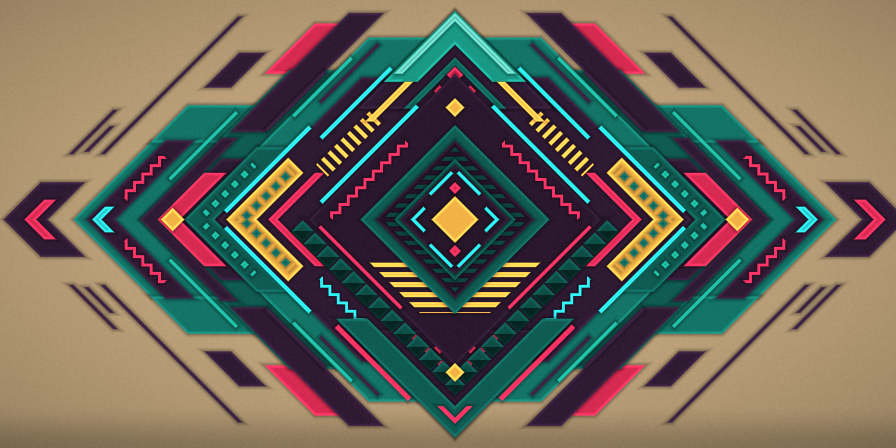
A Shadertoy shader for this background:

```glsl
// Mirrored neon-tribal mosaic of nested diamonds, chevrons and bars on warm tan.
#define HEIGHT 3.84
#define CENTER vec2(1.0156, 0.510)
#define SHADOW 0.28
#define BEVEL 0.30
#define GRAIN 0.02
#define PURPLE vec3(0.19, 0.105, 0.205)
#define GREEN vec3(0.06, 0.37, 0.335)
#define TEAL vec3(0.10, 0.62, 0.54)
#define CYAN vec3(0.15, 0.78, 0.78)
#define RED vec3(0.87, 0.17, 0.33)
#define GOLD vec3(0.98, 0.72, 0.28)

vec3 col;   // colour built up layer by layer
vec2 q;     // folded position: distances from both mirror axes
float s, t; // diamond radius, and position along a diamond side
float aa;   // edge softness

float hash(vec2 p) { return fract(sin(dot(p, vec2(127.1, 311.7))) * 43758.5453); }

// Fill a shape with a soft outer shadow and a bright rim
void paint(float d, vec3 c) {
    float near = 1.0 - smoothstep(0.0, 0.05, d);
    col *= 1.0 - SHADOW * near * near;
    c *= 1.0 + BEVEL * (smoothstep(-0.03, -0.008, d) - 0.1);
    col = mix(col, c, 1.0 - smoothstep(-aa, aa, d));
}
float span(float v, float a, float b) { return max(a - v, v - b); }

// Diagonal strip with level ends
float band(float s0, float s1, float y0, float y1) {
    return max(span(s, s0, s1) * 0.7071, span(q.y, y0, y1));
}
// Diagonal strip with square ends
float bar(float s0, float s1, float t0, float t1) {
    return max(span(s, s0, s1), span(t, t0, t1)) * 0.7071;
}
float diamond(float r) { return (s - r) * 0.7071; }
float zigzag(float s0, float t0, float t1) {
    float wave = abs(fract(t * 7.0) - 0.5) * 0.14 - 0.035;
    return max((abs(s - s0 - wave) - 0.024) * 0.6, span(t, t0, t1) * 0.7071);
}
float gem(vec2 c, float r) { return (abs(q.x - c.x) + abs(q.y - c.y) - r) * 0.7071; }

void mainImage(out vec4 fragColor, in vec2 fragCoord) {
    vec2 uv = fragCoord / iResolution.xy;
    vec2 p = (fragCoord / iResolution.y - CENTER) * HEIGHT;
    q = abs(p);
    s = q.x + q.y;
    t = q.x - q.y;
    aa = 0.8 * HEIGHT / iResolution.y;
    float lower = p.y, upper = -p.y; // cuts that keep one half
    bool top = p.y > 0.0;

    // Backdrop with vignette and a soft floor
    col = vec3(0.76, 0.65, 0.49) * (1.03 - 0.5 * dot(uv - 0.5, uv - 0.5));
    col *= 1.0 - 0.2 * (1.0 - smoothstep(0.0, 0.10, uv.y));

    // Detached slivers and side arrows
    paint(band(3.56, 3.60, 0.56, 1.74), PURPLE);
    paint(band(3.83, 3.87, 0.56, 0.94), PURPLE);
    paint(band(3.72, 3.76, 0.58, 0.80), PURPLE);
    paint(band(3.05, 3.28, 1.13, 1.43), PURPLE);
    paint(band(3.49, 3.87, -1.0, 0.32), PURPLE);
    paint(band(3.59, 3.69, -1.0, 0.17), RED);

    // Stepped outer wings
    vec3 bright = mix(GREEN, TEAL, 0.4);
    paint(band(2.64, 2.88, 1.25, 1.68), RED);
    paint(band(1.0, 3.27, -1.0, 0.67), bright);
    paint(band(2.66, 3.27, 0.66, 0.98), bright);
    paint(band(1.0, 2.70, -1.0, 1.28), GREEN);
    paint(band(1.70, 2.30, 0.4, 1.56), bright);
    paint(band(2.38, 2.68, 0.75, 1.77), PURPLE);
    paint(band(2.91, 3.16, -1.0, 0.68), PURPLE);
    paint(zigzag(3.03, 1.95, 2.65), RED);
    paint(band(3.03, 3.11, -1.0, 0.11), CYAN);
    paint(band(2.56, 2.70, -1.0, 0.70), PURPLE);
    for (int i = 0; i < 3; i++) {
        float k = float(i);
        paint(bar(2.14 + 0.11 * k, 2.18 + 0.11 * k, -0.85 + 0.35 * k, 0.15 + 0.35 * k),
              i == 1 ? TEAL : PURPLE);
    }
    paint(bar(2.77, 2.81, 0.95, 2.1), TEAL);

    // Red chevrons with gold gems
    paint(band(2.02, 2.52, -1.0, 0.52), PURPLE);
    paint(band(2.06, 2.32, -1.0, 0.62), GREEN);
    paint(band(2.36, 2.55, -1.0, 0.40), RED);
    paint(gem(vec2(2.42, 0.0), 0.10), GOLD);
    float cell = (fract(t * 6.0) - 0.5) / 6.0;
    paint(max(max(abs(s - 2.19), abs(cell)) - 0.035, span(t, 1.25, 2.1)) * 0.7071, TEAL);

    // Broad purple diamond and its diagonal trims
    paint(band(0.0, 2.02, -1.0, 1.22), PURPLE);
    paint(bar(2.01, 2.06, 0.45, 1.9), CYAN);
    paint(max(bar(1.82, 1.87, -0.75, 0.45), upper), CYAN);
    paint(max(bar(1.90, 1.96, -1.15, 0.1), lower), RED);
    paint(bar(1.70, 1.96, 0.90, 3.0), GOLD);
    paint(max(max(abs(s - 1.82), abs(cell)) - 0.04, 0.98 - t) * 0.7071, GREEN);
    paint(band(1.52, 1.60, -1.0, 0.40), RED);

    // Gold comb above, cyan zigzag below
    float tooth = (abs(fract(t * 9.0) - 0.5) - 0.22) / 9.0;
    paint(max(max(tooth * 0.7071, bar(1.46, 1.66, -0.22, 0.72)), upper), GOLD);
    paint(max(zigzag(1.68, -0.2, 0.65), lower), CYAN);

    // Central tall diamond: bright upper tip, deep green lower edge
    paint(band(0.0, top ? 1.78 : 1.87, 0.95, 1.90), PURPLE);
    paint(max(band(1.50, 1.79, 1.18, 1.90), upper), TEAL);
    paint(max(band(1.70, 1.77, 1.25, 1.90), upper), mix(TEAL, vec3(1.0), 0.3));
    paint(max(band(1.60, 1.87, 0.85, 1.90), lower), GREEN);
    paint(max(band(1.70, 1.75, 1.60, 1.90), lower), RED);
    paint(band(1.32, 1.39, 0.95, 1.50), top ? GREEN : RED);
    paint(max(band(1.54, 1.61, 0.84, 1.18), upper), GOLD);
    paint(gem(vec2(0.0, top ? 1.24 : 0.98), 0.07), RED);
    paint(gem(vec2(0.13, 1.10), 0.05), RED);

    // Row of faceted pyramids on the lower sides
    vec2 tile = vec2(s - 1.41, (fract(t / 0.22) - 0.5) * 0.22);
    vec3 facet = GREEN * (tile.x > tile.y ? 0.4 : 0.85);
    paint(max(max(max(abs(tile.x), abs(tile.y)) - 0.10, lower), t - 1.3) * 0.7071, facet);

    // Inner diamond: trims, zigzag and gold steps
    paint(diamond(1.25), PURPLE * 0.9);
    paint(max(bar(1.27, 1.32, -0.65, 1.0), upper), CYAN);
    paint(max(bar(1.20, 1.24, -0.3, 1.1), lower), RED);
    paint(max(zigzag(1.08, -0.25, 1.05), upper), RED);
    float rung = (abs(fract((q.y - 0.36) / 0.086) - 0.3) - 0.25) * 0.086;
    paint(max(max(rung, band(0.70, 1.10, 0.37, 0.80)), lower), GOLD);

    // Nested green frames with shaded slats and cyan brackets
    paint(diamond(0.81), GREEN);
    paint(diamond(0.68), PURPLE * 0.85);
    float slat = (abs(fract(p.y / 0.08) - 0.5) - 0.22) * 0.08;
    paint(max(slat, diamond(0.62)), GREEN * 0.6);
    paint(diamond(0.52), GREEN * 0.9);
    paint(diamond(0.47), PURPLE * 0.85);
    paint(bar(0.41, 0.45, -0.38, 0.0), CYAN);
    paint(bar(0.34, 0.38, 0.16, 3.0), CYAN);

    // Gems on the central axis
    paint(gem(vec2(0.0), 0.20), GOLD);
    paint(gem(vec2(0.0, 0.27), 0.05), RED);
    paint(gem(vec2(0.0, top ? 0.96 : 1.31), 0.08), GOLD);

    // Fine grain
    col += GRAIN * (hash(floor(p * 90.0)) - 0.5);
    fragColor = vec4(clamp(col, 0.0, 1.0), 1.0);
}
```
